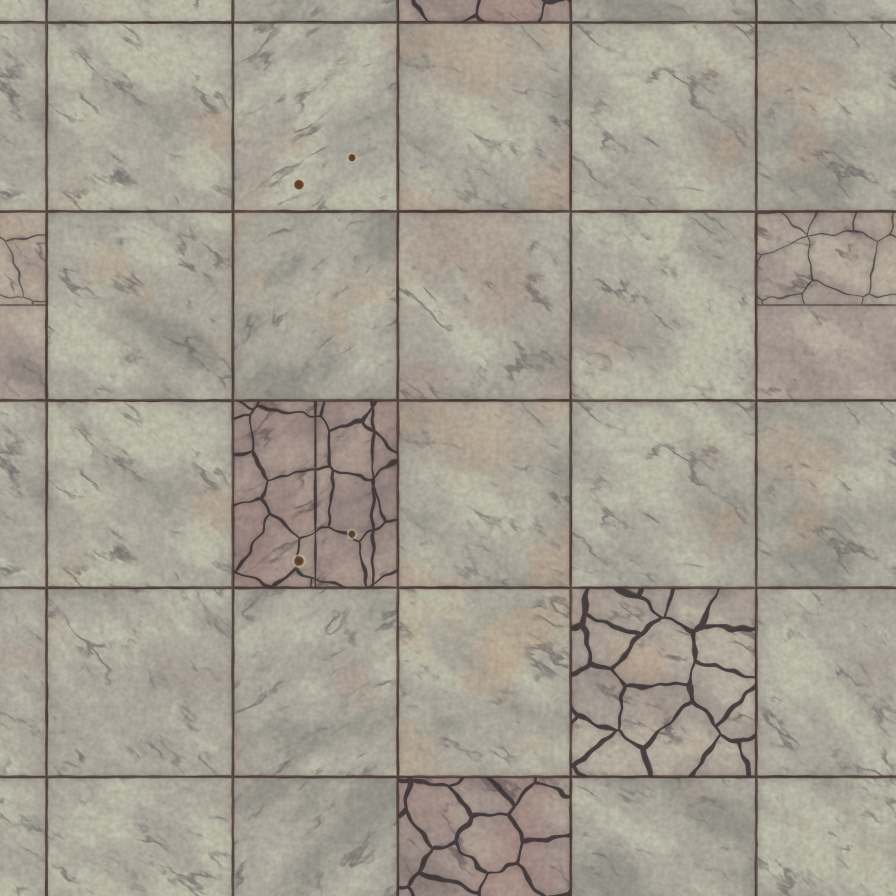
This texture is drawn by a WebGL 2 fragment shader. Its source:

```glsl
#version 300 es
precision highp float;
// Worn marble paving: five by five veined slabs, a few of them pink and cracked.

uniform vec2 u_resolution;
out vec4 outColor;

// Slab borders in canvas units; the last slab each way wraps round the edge.
const float COLUMNS[5] = float[5](0.052, 0.260, 0.444, 0.637, 0.844);
const float ROWS[5] = float[5](0.133, 0.344, 0.553, 0.764, 0.975);
// Broken slabs: column, row, crack half width, pinkness.
const vec4 BROKEN[4] = vec4[4](vec4(2, 4, 0.0025, 0.75), vec4(3, 0, 0.0027, 0.4),
                               vec4(1, 1, 0.0017, 1.0), vec4(4, 2, 0.0009, 0.5));
// Rusty holes: position in the slab, radius.
const vec3 HOLES[2] = vec3[2](vec3(0.074, 0.030, 0.0068), vec3(0.133, 0.060, 0.0048));

const vec3 BODY = vec3(0.66, 0.645, 0.60);
const vec3 LIGHT = vec3(0.72, 0.715, 0.645);
const vec3 SHADE = vec3(0.575, 0.565, 0.53);
const vec3 PINK = vec3(0.65, 0.575, 0.55);
const vec3 OCHRE = vec3(0.72, 0.63, 0.53);
const vec3 VEIN = vec3(0.44, 0.42, 0.41);
const vec3 CRACK = vec3(0.25, 0.22, 0.23);
const vec3 GROUT = vec3(0.27, 0.21, 0.19);
const vec3 RUST = vec3(0.40, 0.26, 0.16);
const float GROUT_HALF = 0.0015;
const float CRACK_CELLS = 17.0;
const float VEIN_ANGLE = 0.65;
const float GRAIN = 0.05;

vec2 hash2(vec2 cell) {
  uvec2 v = uvec2(ivec2(cell)) * 1664525u + 1013904223u;
  for (int i = 0; i < 2; i++) {
    v.x += v.y * 1664525u;
    v.y += v.x * 1664525u;
    v ^= v >> 16u;
  }
  return vec2(v >> 16u) / 65535.0;
}

float corner(vec2 cell, vec2 f) {
  float a = 6.2832 * hash2(cell).x;
  return dot(vec2(cos(a), sin(a)), f);
}

float gradientNoise(vec2 p) {
  vec2 i = floor(p), f = p - i, u = f * f * f * (f * (f * 6.0 - 15.0) + 10.0);
  vec2 k = vec2(0, 1);
  return 1.4 * mix(mix(corner(i, f), corner(i + k.yx, f - k.yx), u.x),
                   mix(corner(i + k, f - k), corner(i + 1.0, f - 1.0), u.x), u.y);
}

float fbm(vec2 p) {
  float sum = 0.0, amp = 0.6;
  for (int i = 0; i < 5; i++, amp *= 0.5) {
    sum += amp * gradientNoise(p);
    p = mat2(1.6, 1.2, -1.2, 1.6) * p + 7.3;
  }
  return sum;
}

// Distance to the nearest border between Voronoi cells.
float crackDistance(vec2 p) {
  vec2 base = floor(p), nearest = vec2(9);
  for (int i = 0; i < 9; i++) {
    vec2 c = base + vec2(i % 3 - 1, i / 3 - 1), r = c + hash2(c) - p;
    if (dot(r, r) < dot(nearest, nearest)) nearest = r;
  }
  float d = 9.0;
  for (int i = 0; i < 25; i++) {
    vec2 c = base + vec2(i % 5 - 2, i / 5 - 2), r = c + hash2(c) - p, gap = r - nearest;
    if (dot(gap, gap) > 1e-5) d = min(d, dot(0.5 * (r + nearest), normalize(gap)));
  }
  return d;
}

// Index, offset from the lower border, and size of the slab along one axis.
vec3 slab(float x, float borders[5]) {
  if (x < borders[0]) x += 1.0;
  int k = 0;
  for (int i = 1; i < 5; i++) if (x >= borders[i]) k = i;
  float end = k < 4 ? borders[k + 1] : borders[0] + 1.0;
  return vec3(k, x - borders[k], end - borders[k]);
}

void main() {
  vec2 uv = gl_FragCoord.xy / u_resolution;
  float px = 0.8 / min(u_resolution.x, u_resolution.y);
  vec3 sx = slab(uv.x, COLUMNS), sy = slab(uv.y, ROWS);
  vec2 id = vec2(sx.x, sy.x), local = vec2(sx.y, sy.y), size = vec2(sx.z, sy.z);
  // Rows 1 and 3 are cut from the same stone.
  vec2 stoneId = vec2(id.x, id.y == 3.0 ? 1.0 : id.y);
  vec2 seed = hash2(stoneId + 31.0), p = local + 3.0 * stoneId + seed;

  // Diagonal clouds of light and shade
  float angle = (id.x == 1.0 ? VEIN_ANGLE : -VEIN_ANGLE) + 0.3 * (seed.x - 0.5);
  vec2 q = mat2(cos(angle), -sin(angle), sin(angle), cos(angle)) * p;
  float cloud = fbm(q * vec2(8, 15)) + 0.35 * (seed.y - 0.5);
  vec3 color = mix(SHADE, BODY, smoothstep(-0.5, -0.02, cloud));
  color = mix(color, LIGHT, smoothstep(0.0, 0.4, cloud));
  float warm = smoothstep(0.0, 0.6, fbm(p * 9.0 + 40.0) + (id.x == 2.0 ? 0.2 : -0.1));
  color = mix(color, mix(PINK, OCHRE, seed.x), 0.6 * warm);

  // Broken veins and short flecks
  float ridge = abs(fbm(q * vec2(13, 32) + 11.0));
  float patches = smoothstep(0.0, 0.45, fbm(q * vec2(16, 22) + 70.0));
  color = mix(color, VEIN, 0.75 * patches * (1.0 - smoothstep(0.0, 0.13, ridge)));
  float fleck = smoothstep(0.42, 0.75, fbm(q * vec2(28, 75) + 90.0));
  color = mix(color, VEIN, 0.6 * fleck);

  // Pink slabs with cracks and straight splits
  float wobble = gradientNoise(p * 55.0);
  for (int i = 0; i < 4; i++) {
    if (BROKEN[i].xy != id) continue;
    color = mix(color, color * PINK / BODY * (1.0 - 0.08 * BROKEN[i].w), BROKEN[i].w);
    vec2 bent = p + 0.004 * vec2(wobble, gradientNoise(p * 60.0 + 20.0));
    float d = crackDistance(bent * CRACK_CELLS) / CRACK_CELLS;
    if (i == 3 && local.y < 0.5 * size.y) d = 1.0;
    if (i == 2) d = min(d, min(abs(local.x - 0.5 * size.x), abs(local.x - 0.85 * size.x + 0.003 * wobble)));
    if (i == 3) d = min(d, abs(local.y - 0.505 * size.y));
    float width = BROKEN[i].z * (0.85 + 0.6 * gradientNoise(p * 38.0 + 5.0));
    float line = 1.0 - smoothstep(width - px, width + px, d);
    color = mix(color, CRACK, line * (i == 3 ? 0.65 : 0.85));
    color *= 1.0 - 0.15 * exp(-d / 0.004);
  }

  // Rusty holes with a pale rim
  for (int i = 0; i < 2; i++) {
    if (stoneId != vec2(1)) continue;
    float r = length(local - HOLES[i].xy) + 0.0008 * wobble, R = HOLES[i].z;
    color = mix(color, LIGHT, 0.6 * (1.0 - smoothstep(R, R + 0.002, r)));
    color = mix(color, RUST, 1.0 - smoothstep(0.8 * R - px, 0.8 * R + px, r));
    color = mix(color, GROUT, 0.6 * (1.0 - smoothstep(0.1 * R, 0.6 * R, r)));
  }

  // Fine grain, then uneven grout with a faint stain beside it
  color *= 1.0 + GRAIN * (gradientNoise(p * 210.0) + gradientNoise(p * 110.0 + 9.0));
  vec2 border = min(local, size - local);
  float edge = min(border.x, border.y);
  float groutWidth = GROUT_HALF * (1.0 + 0.4 * wobble);
  color = mix(color, GROUT, 0.25 * exp(-edge / 0.003));
  float strength = 0.82 + 0.25 * gradientNoise(p * 14.0);
  color = mix(color, GROUT, strength * (1.0 - smoothstep(groutWidth - px, groutWidth + px, edge)));
  outColor = vec4(color, 1.0);
}
```
